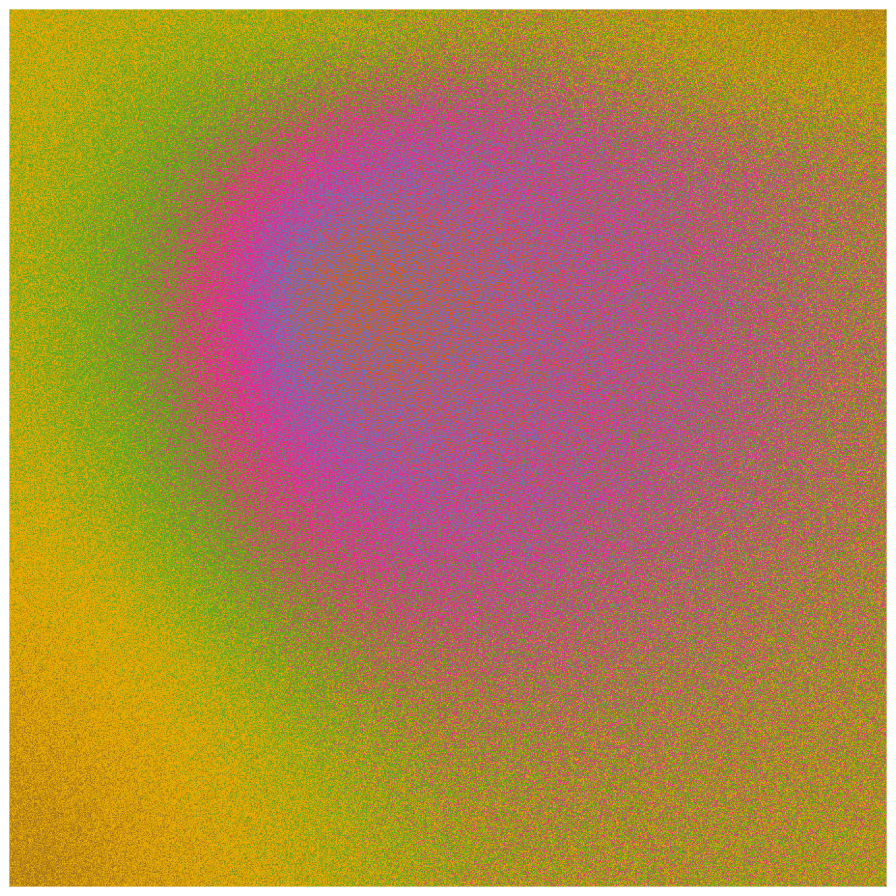
Reproduce this background procedurally as a Shadertoy shader.

```glsl
// A lopsided hill of colour inside a thin white frame, broken into fine grain.
// A smooth height picks one of seven inks; tiny random cells jitter that choice,
// so neighbouring inks dissolve into each other.

const vec3 INKS[7] = vec3[7](
    vec3(0.11, 0.62, 0.47),   // teal
    vec3(0.85, 0.37, 0.01),   // orange
    vec3(0.46, 0.44, 0.70),   // violet
    vec3(0.91, 0.16, 0.54),   // pink
    vec3(0.40, 0.65, 0.12),   // green
    vec3(0.90, 0.67, 0.01),   // yellow
    vec3(0.65, 0.46, 0.11));  // brown

vec2 hash22(vec2 p) {
    vec3 q = fract(p.xyx * vec3(0.1031, 0.1030, 0.0973));
    q += dot(q, q.yzx + 33.33);
    return fract((q.xx + q.yz) * q.zy);
}

// Ink level: low at the summit, rising outwards; steep left, gentle right
float inkLevel(vec2 p) {
    vec2 d = p - vec2(0.385, 0.685);
    float r = length(d);
    vec2 n = d / max(r, 1e-4);
    float reach = 0.261 + 0.139 * n.x - 0.063 * n.y
                + 0.025 * (n.x * n.x - n.y * n.y) - 0.050 * n.x * n.y;
    float q = r / reach;
    float level = 1.6 + 3.55 * q * q / (q * q + 1.4);

    // Extra rise along the top, in the upper right and in the lower left
    level += 0.5 * smoothstep(0.82, 1.0, p.y) * smoothstep(0.1, 0.5, p.x);
    level += 0.9 * smoothstep(0.8, 1.0, p.y) * smoothstep(0.55, 1.0, p.x);
    level += 0.8 * (1.0 - smoothstep(0.0, 0.65, length(p)));
    return level;
}

// Grain: triangular jitter per cell, wider towards the right
vec3 grainColor(vec2 p, float level) {
    vec2 rnd = hash22(floor(p * 1300.0) + 7.0);
    float spread = mix(0.95, 1.9, smoothstep(0.1, 0.75, p.x));
    level += (rnd.x + rnd.y - 1.0) * spread;
    return INKS[int(clamp(floor(level + 0.5), 0.0, 6.0))];
}

void mainImage(out vec4 fragColor, in vec2 fragCoord) {
    const float margin = 0.0105;
    float pixel = 1.0 / min(iResolution.x, iResolution.y);
    vec2 uv = fragCoord / iResolution.xy;
    float level = inkLevel((uv - margin) / (1.0 - 2.0 * margin));
    vec3 color = vec3(0.0);

    // Sixteen samples per pixel blend the cells it covers
    for (int i = 0; i < 16; i++) {
        vec2 shift = (vec2(i % 4, i / 4) - 1.5) * 0.25;
        vec2 p = (fragCoord + shift) / iResolution.xy;
        color += grainColor((p - margin) / (1.0 - 2.0 * margin), level) / 16.0;
    }

    // White frame
    vec2 edge = 0.5 - margin - abs(uv - 0.5);
    float inside = smoothstep(-0.5 * pixel, 0.5 * pixel, min(edge.x, edge.y));
    fragColor = vec4(mix(vec3(1.0), color, inside), 1.0);
}
```
